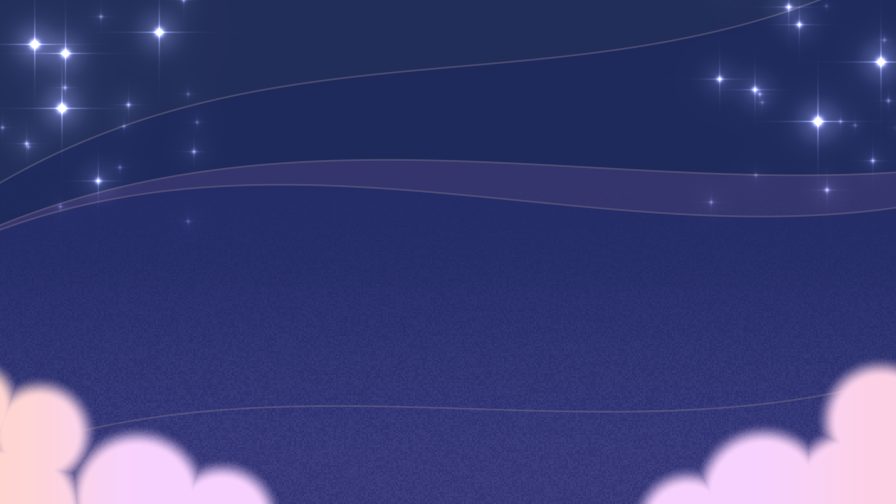
Reproduce this background procedurally as a Shadertoy shader.

```glsl
// Twilight sky: a vertical gradient crossed by thin cubic ribbons, with clusters
// of cross-flare stars in the upper corners and soft pastel clouds below.
// Space is 16/9 wide and 1 high, origin at the lower left.

const float ASPECT = 16.0 / 9.0;
const vec3 SKY_TOP    = vec3(0.135, 0.182, 0.352);
const vec3 SKY_DEEP   = vec3(0.118, 0.166, 0.358);
const vec3 SKY_MIDDLE = vec3(0.140, 0.176, 0.405);
const vec3 SKY_LOW    = vec3(0.218, 0.225, 0.482);
const vec3 BAND_COLOR = vec3(0.205, 0.208, 0.425);
const vec3 LINE_COLOR = vec3(0.470, 0.430, 0.530);
const vec3 STAR_TINT  = vec3(0.760, 0.750, 0.960);
const vec3 CLOUD_PEACH = vec3(1.00, 0.835, 0.825);
const vec3 CLOUD_PINK  = vec3(0.99, 0.820, 0.900);
const vec3 CLOUD_LILAC = vec3(0.97, 0.825, 0.995);
const float LINE_WIDTH = 0.0012;
const float LINE_ALPHA = 0.45;
const float CLOUD_BLUR = 0.022;
const float GRAIN = 0.045;
const float GRAIN_CELLS = 300.0;
const float DUST_CELL = 0.08;
const float DUST_CHANCE = 0.30;

// Cubic coefficients in x / width, from constant to cubed term
const vec4 UPPER_CURVE = vec4(0.637, 1.031, -1.691, 1.091);
const vec4 BAND_TOP    = vec4(0.553, 0.719, -1.238, 0.624);
const vec4 BAND_BOTTOM = vec4(0.544, 0.652, -1.425, 0.817);
const vec4 LOWER_CURVE = vec4(0.098, 0.629, -1.300, 0.822);

// Main stars: x, y, strength
const vec3 STARS[16] = vec3[16](
    vec3(0.069, 0.912, 0.95), vec3(0.130, 0.894, 0.85), vec3(0.316, 0.936, 0.85),
    vec3(0.123, 0.785, 0.95), vec3(0.195, 0.641, 0.50), vec3(0.385, 0.699, 0.25),
    vec3(0.255, 0.792, 0.28), vec3(0.053, 0.715, 0.28), vec3(1.748, 0.877, 0.90),
    vec3(1.623, 0.759, 0.95), vec3(1.428, 0.843, 0.50), vec3(1.498, 0.822, 0.50),
    vec3(1.586, 0.951, 0.48), vec3(1.565, 0.986, 0.48), vec3(1.732, 0.681, 0.28),
    vec3(1.641, 0.623, 0.30));

// Cloud puffs: x, y, radius
const vec3 PUFFS[9] = vec3[9](
    vec3(-0.058, 0.190, 0.088), vec3(0.079, 0.139, 0.095), vec3(0.273, 0.009, 0.127),
    vec3(0.440, -0.032, 0.102), vec3(0.023, -0.019, 0.139), vec3(1.748, 0.164, 0.109),
    vec3(1.516, 0.016, 0.125), vec3(1.366, -0.042, 0.097), vec3(1.701, 0.005, 0.139));

float hash(vec2 p) {
    vec3 q = fract(p.xyx * vec3(0.1031, 0.1030, 0.0973));
    q += dot(q, q.yzx + 33.33);
    return fract((q.x + q.y) * q.z);
}

// Signed distance above a cubic, corrected for its slope
float above(vec2 p, vec4 c) {
    float u = p.x / ASPECT;
    float height = c.x + u * (c.y + u * (c.z + u * c.w));
    float slope = (c.y + u * (2.0 * c.z + 3.0 * u * c.w)) / ASPECT;
    return (p.y - height) / sqrt(1.0 + slope * slope);
}

float stroke(float d, float px) {
    return LINE_ALPHA * (1.0 - smoothstep(LINE_WIDTH - 0.5 * px, LINE_WIDTH + px, abs(d)));
}

// Bright core, soft halo, faint disc and two crossing flares
float starLight(vec2 d, float strength, float px) {
    float r = length(d);
    float core = exp(-pow(r / (0.003 + 0.006 * strength), 2.0));
    float halo = 0.55 * strength * exp(-r / (0.008 + 0.014 * strength));
    float disc = 0.025 * (1.0 - smoothstep(0.035, 0.060, r));
    float thin = max(0.0018, 0.6 * px);
    vec2 across = exp(-d * d / (thin * thin));
    vec2 along = exp(-abs(d) / (0.006 + 0.028 * strength));
    float flare = along.x * across.y + along.y * across.x;
    return strength * (1.3 * core + 0.55 * flare + disc) + halo;
}

// Small random stars kept to the two upper corners
float starDust(vec2 p, float px) {
    float light = 0.0;
    vec2 home = floor(p / DUST_CELL);
    for (int j = -1; j <= 1; j++)
    for (int i = -1; i <= 1; i++) {
        vec2 cell = home + vec2(i, j);
        vec2 spot = (cell + vec2(hash(cell + 17.0), hash(cell + 43.0))) * DUST_CELL;
        bool corner = min(spot.x, ASPECT - spot.x) < 0.40 && spot.y > 0.54;
        if (corner && hash(cell + 71.0) < DUST_CHANCE)
            light += starLight(p - spot, 0.08 + 0.14 * hash(cell + 97.0), px);
    }
    return light;
}

void mainImage(out vec4 fragColor, in vec2 fragCoord) {
    vec2 p = fragCoord / iResolution.xy * vec2(ASPECT, 1.0);
    float px = 1.0 / iResolution.y;

    // Sky and ribbons
    float upper = above(p, UPPER_CURVE);
    float top = above(p, BAND_TOP);
    float bottom = above(p, BAND_BOTTOM);
    vec3 color = mix(SKY_LOW, SKY_MIDDLE, smoothstep(0.02, 0.62, p.y));
    color = mix(color, BAND_COLOR, smoothstep(-px, px, bottom));
    color = mix(color, SKY_DEEP, smoothstep(-px, px, top));
    color = mix(color, SKY_TOP, smoothstep(-px, px, upper));
    float grain = hash(floor(p * GRAIN_CELLS)) - 0.5;
    color += GRAIN * grain * (1.0 - smoothstep(0.1, 0.75, p.y));
    float lines = max(max(stroke(upper, px), stroke(top, px)),
                      max(stroke(bottom, px), stroke(above(p, LOWER_CURVE), px)));
    color = mix(color, LINE_COLOR, lines);

    // Stars
    float light = starDust(p, px);
    for (int i = 0; i < STARS.length(); i++)
        light += starLight(p - STARS[i].xy, STARS[i].z, px);
    color += STAR_TINT * light;

    // Clouds, warmer toward the sides
    float cloud = 1.0;
    for (int i = 0; i < PUFFS.length(); i++)
        cloud = min(cloud, length(p - PUFFS[i].xy) - PUFFS[i].z);
    vec3 side = p.x < 0.5 * ASPECT ? CLOUD_PEACH : CLOUD_PINK;
    vec3 tint = mix(side, CLOUD_LILAC, smoothstep(0.0, 0.29, min(p.x, ASPECT - p.x)));
    color = mix(color, tint, 1.0 - smoothstep(-CLOUD_BLUR, CLOUD_BLUR, cloud));

    fragColor = vec4(clamp(color, 0.0, 1.0), 1.0);
}
```
